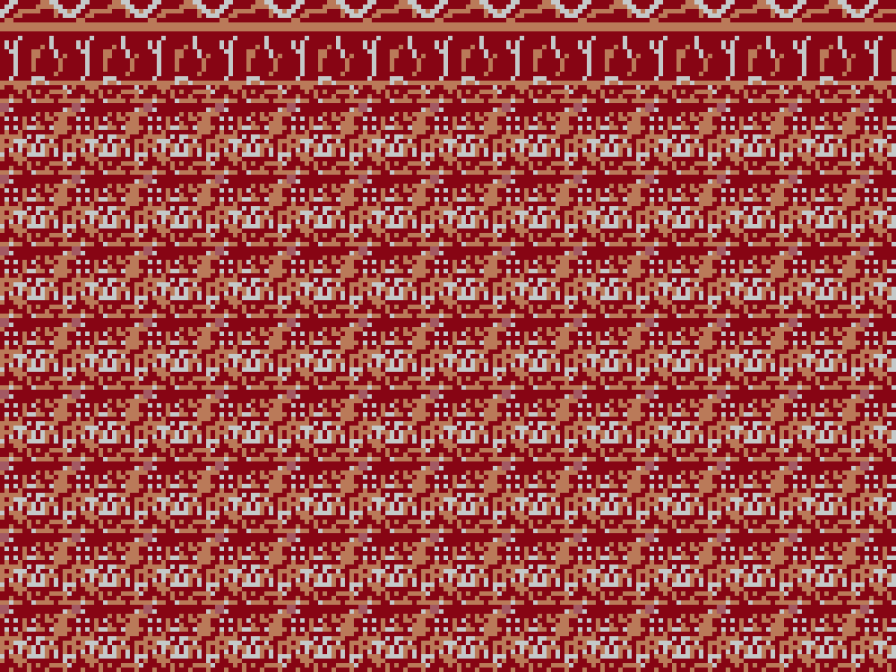
This pattern is drawn by a Shadertoy shader. Its source:

```glsl
const float ROWS = 150.0;        // cells down the canvas
const float REPEAT = 16.0;       // cells per repeat, both ways
const float FIELD_TOP = 19.0;    // rows taken by the borders
const float SEEDS = 4.0;         // colour seeds per repeat side
const float NODE_DENSITY = 0.85;
const float LINK_DENSITY = 0.52;
const float GAP_DENSITY = 0.18;
const float SILVER_SHARE = 0.42;
const vec3 CRIMSON = vec3(0.53, 0.02, 0.08);
const vec3 TAN = vec3(0.73, 0.48, 0.35);
const vec3 SILVER = vec3(0.77, 0.79, 0.79);
const vec3 MAUVE = vec3(0.64, 0.35, 0.39);

float hash(vec2 p) {
    vec3 q = fract(vec3(p.xyx) * 0.1031 + 0.37);
    q += dot(q, q.yzx + 33.33);
    return fract((q.x + q.y) * q.z);
}

bool inBox(vec2 c, vec2 low, vec2 high) {
    return all(greaterThanEqual(c, low)) && all(lessThanEqual(c, high));
}

// One-cell-wide upright stroke, shifted by lean columns per row
bool rod(vec2 c, float column, float top, float bottom, float lean) {
    float x = mod(floor(column + lean * (c.y - top)), REPEAT);
    return c.y >= top && c.y <= bottom && abs(c.x - x) < 0.5;
}

// Wrapping cellular noise groups neighbouring strokes into one colour
vec3 threadColour(vec2 c) {
    vec2 p = (c + 0.5) * SEEDS / REPEAT;
    float nearest = 9.0, tone = 0.0;
    for (int j = -1; j <= 1; j++)
    for (int i = -1; i <= 1; i++) {
        vec2 lattice = floor(p) + vec2(i, j);
        vec2 id = mod(lattice, SEEDS);
        vec2 seed = lattice + vec2(hash(id + 11.0), hash(id + 47.0));
        float d = distance(p, seed);
        if (d < nearest) {
            nearest = d;
            tone = hash(id + 83.0);
        }
    }
    tone = mix(tone, hash(c + 29.0), 0.5);
    return tone < SILVER_SHARE ? SILVER : TAN;
}

// Repeating maze of short strokes with a few fixed shapes
vec3 fieldColour(vec2 c) {
    if (inBox(c, vec2(0, 7), vec2(1, 8))) return MAUVE;
    if (inBox(c, vec2(3, 7), vec2(12, 8))) return CRIMSON;

    // Cup
    if (inBox(c, vec2(7, 0), vec2(9, 2)))
        return c.x == 8.0 && c.y < 2.0 ? CRIMSON : SILVER;

    // Tee
    if (inBox(c, vec2(3, 15), vec2(5, 15)) || inBox(c, vec2(4, 0), vec2(4, 1))) return SILVER;

    // Dots
    if (inBox(c, vec2(0, 10), vec2(4, 12)))
        return mod(c.x, 2.0) == 1.0 && mod(c.y, 2.0) == 0.0 ? SILVER : CRIMSON;

    // Bracket
    if (inBox(c, vec2(13, 9), vec2(13, 13)) || inBox(c, vec2(13, 9), vec2(15, 9))) return TAN;

    vec2 odd = mod(c, 2.0);
    float kind = odd.x + odd.y;
    float density = kind < 0.5 ? NODE_DENSITY : kind < 1.5 ? LINK_DENSITY : GAP_DENSITY;
    return hash(c + 5.0) < density ? threadColour(c) : CRIMSON;
}

// Scrolls, a plain stripe, then leaning rods on a base line
vec3 borderColour(vec2 c) {
    if (c.y < 5.0) {
        float u = mod(c.x - 11.0, REPEAT);
        float cup = floor(3.4 - 0.17 * (u - 4.0) * (u - 4.0));
        if (u < 9.0 && (c.y == cup || c.y == cup - 1.0 && u != 4.0)) return SILVER;
        float wave = floor(2.5 + 1.6 * sin(c.x * 6.28318 / REPEAT + 1.2)
                               + 0.9 * sin(c.x * 18.84954 / REPEAT));
        return abs(c.y - wave) < 0.5 || (c.y == wave + 1.0 && hash(c) < 0.5) ? TAN : CRIMSON;
    }
    if (c.y < 7.0) return TAN;
    if (inBox(c, vec2(7, 17), vec2(9, 17))) return SILVER;
    if (c.y == 18.0) return mod(c.x, REPEAT) == 7.0 || c.x == 10.0 ? SILVER : TAN;
    if (rod(c, 11.0, 8.0, 12.0, 0.4) || rod(c, 4.0, 8.0, 17.0, -0.12)) return SILVER;
    if (rod(c, 1.0, 9.0, 11.0, 0.5)) return SILVER;
    if (rod(c, 7.0, 11.0, 15.0, 0.2) || rod(c, 9.0, 10.0, 12.0, -0.4)) return TAN;
    if (rod(c, 14.0, 12.0, 16.0, -0.3)) return TAN;
    return CRIMSON;
}

vec3 cellColour(vec2 cell) {
    float column = mod(cell.x, REPEAT);
    if (cell.y < FIELD_TOP) return borderColour(vec2(column, max(cell.y, 0.0)));
    return fieldColour(vec2(column, mod(cell.y, REPEAT)));
}

void mainImage(out vec4 fragColor, in vec2 fragCoord) {
    float cellsPerPixel = ROWS / iResolution.y;
    vec2 p = vec2(fragCoord.x, iResolution.y - fragCoord.y) * cellsPerPixel;

    // Blend neighbouring cells by their coverage of the pixel
    vec2 cell = floor(p - 0.5);
    vec2 cover = clamp((p - cell - 1.0) / cellsPerPixel + 0.5, 0.0, 1.0);
    vec3 upper = mix(cellColour(cell), cellColour(cell + vec2(1, 0)), cover.x);
    vec3 lower = mix(cellColour(cell + vec2(0, 1)), cellColour(cell + vec2(1, 1)), cover.x);
    fragColor = vec4(mix(upper, lower, cover.y), 1.0);
}
```
